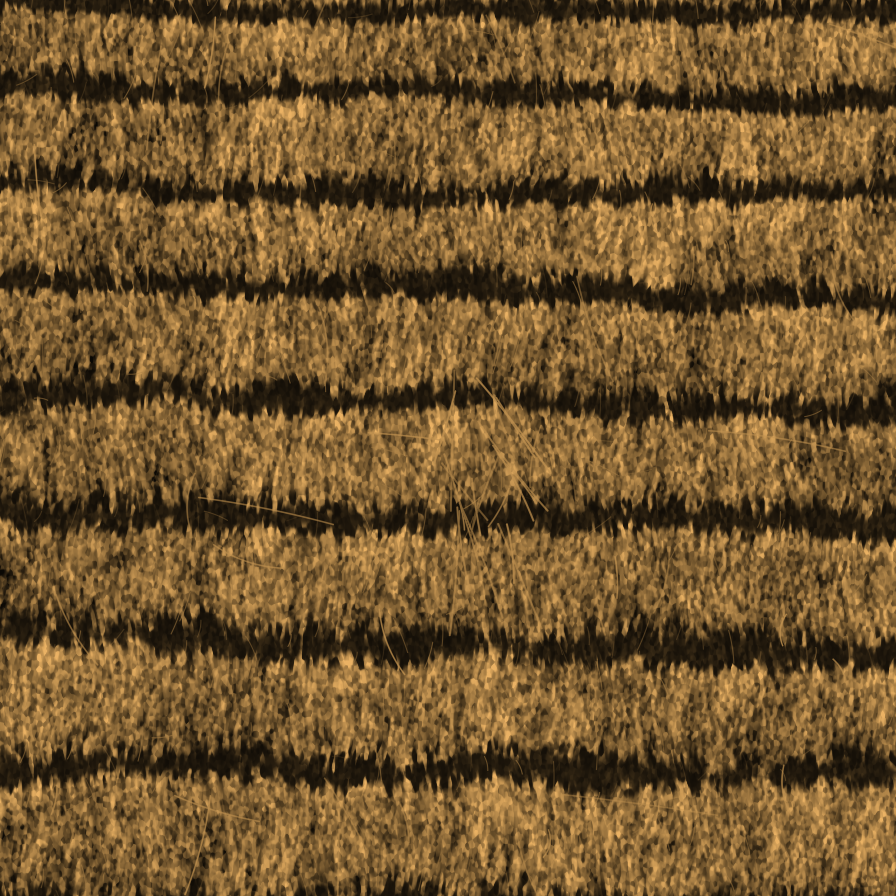
Reproduce this texture procedurally as a WebGL 2 fragment shader.

```glsl
#version 300 es
precision highp float;
// Weathered straw thatch: eight wavy shadow lines between courses that narrow upward.
// Stretched, smoothed cellular noise makes the fibres; bent segments scattered
// by loops make the stray stalks, with a loose fan of them near the centre.
uniform vec2 u_resolution;
out vec4 fragColor;

vec3 hash3(vec2 c) {
  vec3 q = vec3(dot(c, vec2(127.1, 311.7)), dot(c, vec2(269.5, 183.3)), dot(c, vec2(419.2, 371.9)));
  return fract(sin(q) * 43758.5);
}

// Cellular noise: random cell tones blended by distance to jittered centres
float cells(vec2 p) {
  vec2 base = floor(p);
  float total = 0.0, weights = 0.0;
  for (int y = -1; y <= 1; y++)
    for (int x = -1; x <= 1; x++) {
      vec2 c = base + vec2(x, y);
      vec3 r = hash3(c);
      vec2 d = c + r.xy - p;
      float w = exp(-7.0 * dot(d, d));
      total += w * r.z;
      weights += w;
    }
  return total / weights;
}

// Coverage of a bent stalk; the angle is measured from vertical
float stalk(vec2 p, vec2 middle, float angle, float halfLength, float bend, float width) {
  vec2 dir = vec2(sin(angle), cos(angle));
  vec2 q = p - middle;
  float along = dot(q, dir);
  float h = clamp(along, -halfLength, halfLength);
  float t = h / halfLength;
  float across = q.x * dir.y - q.y * dir.x - bend * (1.0 - t * t);
  float soft = 0.7 / u_resolution.y;
  return 1.0 - smoothstep(width - soft, width + soft, length(vec2(across, along - h)));
}

// Course number at a height: spacing shrinks steadily toward the top
float courseAt(float y) {
  return (0.151 - sqrt(max(0.0228 - 0.0168 * (y - 0.137), 0.0))) / 0.0084;
}

// Short broken straws, one per cell of a jittered grid
float litter(vec2 p) {
  vec2 g = p * vec2(30.0, 22.0);
  float cover = 0.0;
  for (int y = -1; y <= 1; y++)
    for (int x = -1; x <= 1; x++) {
      vec2 c = floor(g) + vec2(x, y);
      vec3 r = hash3(c + 51.0), s = hash3(c + 97.0);
      vec2 middle = (c + r.xy) / vec2(30.0, 22.0);
      float lean = (r.z - 0.5) * (s.z > 0.8 ? 3.0 : 0.9);
      cover = max(cover, s.x * stalk(p, middle, lean, 0.006 + 0.016 * s.y, 0.001, 0.0006));
    }
  return cover;
}

// Long loose stalks across the roof, a few of them lying nearly flat
float looseStalks(vec2 p) {
  float cover = 0.0;
  for (int i = 0; i < 44; i++) {
    vec3 r = hash3(vec2(i, 7)), s = hash3(vec2(i, 23));
    bool flatLying = i % 7 == 0;
    float angle = flatLying ? 1.6 + 0.6 * (r.z - 0.3) : (r.z - 0.5) * 1.1;
    float halfLength = (flatLying ? 0.04 : 0.015) + 0.05 * s.x * s.x;
    float c = stalk(p, r.xy, angle, halfLength, 0.012 * (s.y - 0.5), 0.0009);
    cover = max(cover, c * (0.5 + 0.5 * s.z));
  }
  return cover;
}

float stalkFan(vec2 p) {
  float cover = 0.0;
  for (int i = 0; i < 18; i++) {
    vec3 r = hash3(vec2(i, 61)), s = hash3(vec2(i, 83));
    vec2 middle = vec2(0.54, 0.43) + (r.xy - 0.5) * vec2(0.10, 0.22);
    float c = stalk(p, middle, mix(-0.75, 0.45, r.z), 0.025 + 0.055 * s.x, 0.006 * (s.y - 0.5), 0.0011);
    cover = max(cover, c * (0.55 + 0.45 * s.z));
  }
  return cover;
}

void main() {
  vec2 p = gl_FragCoord.xy / u_resolution.y;

  // Fibres, leaning slightly in broad waves
  vec2 q = p + vec2(0.004 * sin(p.y * 31.0 + 4.0 * sin(p.x * 9.0)), 0.0);
  float fine = cells(q * vec2(230.0, 75.0));
  float strand = cells(q * vec2(120.0, 24.0) + 13.0);
  float grain = cells(p * vec2(270.0, 190.0) + 31.0);
  float patches = cells(p * vec2(9.0, 8.0) + 5.0);
  float streak = cells(p * vec2(38.0, 9.0) + 71.0);

  // Signed distance to the nearest course line, in course heights
  float u = courseAt(p.y + 0.014 * (p.x - 0.5));
  float course = round(u);
  float wave = cells(vec2(p.x * 6.0, course * 5.3)) + 0.4 * cells(vec2(p.x * 24.0, course * 3.7));
  float d = u - course - 0.15 * (wave - 0.7);

  // Straw tone, with a shaded lower lip and a lit top edge on each course
  float tone = 0.52 + 0.38 * (fine - 0.5) + 0.24 * (strand - 0.5) + 0.40 * (grain - 0.5);
  tone += 0.14 * (patches - 0.5) + 0.13 * (streak - 0.5);
  tone -= 0.09 * smoothstep(0.0, 0.06, d) * (1.0 - smoothstep(0.06, 0.42, d));
  tone += 0.05 * smoothstep(-0.4, -0.16, d) * (1.0 - smoothstep(-0.16, -0.04, d));

  // Ragged shadow under each lip, thinning and thickening along its length
  float thickness = 0.075 + 0.07 * cells(vec2(p.x * 8.0, course * 7.1 + 40.0));
  float ragged = abs(d) * (d > 0.0 ? 0.8 : 1.1) + 0.13 * (fine - 0.5) + 0.10 * (strand - 0.5);
  float shadow = 1.0 - smoothstep(thickness - 0.055, thickness + 0.045, ragged);
  vec2 gap = vec2(abs(p.x - 0.407) - 0.183, p.y - 0.99) / vec2(0.016, 0.024);
  shadow = max(shadow, 1.0 - smoothstep(0.6, 1.2, length(gap) + 0.5 * (fine - 0.5)));
  tone = mix(tone, 0.07 + 0.16 * grain * fine, 0.92 * shadow);

  // Stray straw lies on top of fibres and shadow
  tone = mix(tone, 0.66, 0.6 * litter(p));
  tone = mix(tone, 0.76, 0.8 * max(looseStalks(p), stalkFan(p)));

  tone = clamp(tone, 0.04, 0.92);
  vec3 straw = tone * mix(vec3(1.0, 0.74, 0.37), vec3(1.0, 0.76, 0.43), tone);
  fragColor = vec4(straw, 1.0);
}
```
